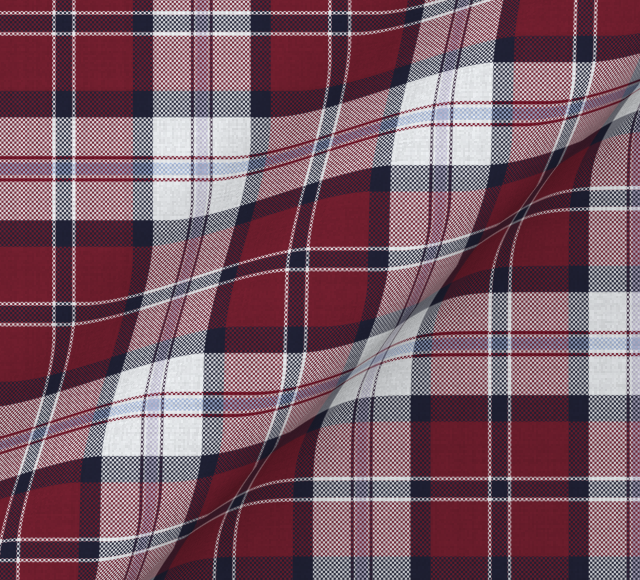
Write a Shadertoy shader that draws this texture.

```glsl
const vec3 WHITE = vec3(0.87, 0.88, 0.89);
const vec3 RED = vec3(0.43, 0.115, 0.175);
const vec3 NAVY = vec3(0.12, 0.125, 0.20);
const vec3 SKY = vec3(0.60, 0.67, 0.80);
const vec3 LAVENDER = vec3(0.71, 0.69, 0.78);
const vec3 WINE = vec3(0.42, 0.04, 0.12);
const vec3 PLUM = vec3(0.22, 0.15, 0.24);

const float THREADS = 128.0;  // threads per repeat
const float CREASE = 1.246;   // position of the sharp fold along x + y

float hash(vec2 p) {
    p = fract(p * vec2(0.1031, 0.1173));
    p += dot(p, p.yx + 33.33);
    return fract((p.x + p.y) * p.x * 17.0);
}

// Antialiased coverage of a band of given half width
float band(float d, float center, float halfWidth, float blur) {
    return 1.0 - smoothstep(-blur, blur, abs(d - center) - halfWidth);
}

// Yarn colour along one direction, mirrored inside each repeat
vec3 sett(float x, float blur, vec3 coreColor, vec3 pinColor, float pinOffset, float navyEdge) {
    float d = abs(fract(x + 0.5) - 0.5);
    vec3 yarn = mix(RED, NAVY, band(d, 0.0, navyEdge, blur));
    yarn = mix(yarn, WHITE, band(d, 0.0, 0.177, blur));
    yarn = mix(yarn, coreColor, band(d, 0.0, 0.021, blur));
    yarn = mix(yarn, pinColor, band(d, pinOffset, 0.0055, blur));
    yarn = mix(yarn, NAVY, band(d, 0.5, 0.029, blur));
    return mix(yarn, WHITE, band(d, 0.464, 0.0062, blur));
}

// Cloth coordinates after a soft wave and a sharp diagonal fold
vec2 drape(vec2 p) {
    float across = p.x + p.y;
    float along = p.x - p.y;
    float wave = smoothstep(0.67, 0.97, across);
    float rise = clamp((across - 1.117) / (CREASE - 1.117), 0.0, 1.0);
    float drop = 1.0 - exp(-max(across - CREASE, 0.0) / 0.026);
    float fold = 0.4 * rise * rise + 0.6 * drop;
    float slide = 0.0745 - 0.023 * along;
    return p + wave * vec2(slide, 0.095) + fold * vec2(0.2 - slide, 0.105);
}

// Light over the wave and shadow around the crease
float foldLight(float across) {
    float hollow = smoothstep(0.56, 0.74, across) * (1.0 - smoothstep(0.74, 0.94, across));
    float gap = across - CREASE;
    float beforeCrease = 0.27 * exp(min(gap, 0.0) / 0.05);
    float afterCrease = 0.07 + 0.24 * exp(-max(gap, 0.0) / 0.07);
    float shadow = mix(beforeCrease, afterCrease, smoothstep(-0.004, 0.004, gap));
    return 1.02 - 0.09 * hollow - shadow;
}

// Share of the weft visible at a point of the plain weave
float weave(vec2 cloth, vec2 footprint) {
    vec2 wave = sin(cloth * THREADS * 3.14159);
    float size = max(footprint.x, footprint.y) * THREADS;
    float visible = 1.0 - smoothstep(0.75, 1.35, size);
    return 0.5 + 0.42 * visible * clamp(1.6 * wave.x * wave.y, -1.0, 1.0);
}

void mainImage(out vec4 fragColor, in vec2 fragCoord) {
    vec2 p = fragCoord / iResolution.y;
    p.y = 1.0 - p.y;

    // Cloth position counted in repeats
    vec2 cloth = (drape(p) - vec2(0.348, 0.291)) / vec2(0.4756, 0.5014);
    vec2 footprint = fwidth(cloth);
    vec2 blur = 0.6 * footprint + 0.0008;

    // Two thread systems crossing each other
    vec3 warp = sett(cloth.x, blur.x, LAVENDER, PLUM, 0.034, 0.25);
    vec3 weft = sett(cloth.y, blur.y, SKY, WINE, 0.038, 0.268);
    vec3 color = mix(warp, weft, weave(cloth, footprint));

    // Uneven yarn
    vec2 thread = floor(cloth * THREADS) + 500.0;
    float yarnTone = 0.5 * hash(thread) + 0.25 * hash(thread.xx) + 0.25 * hash(thread.yy);
    color *= 0.94 + 0.12 * yarnTone;

    color *= foldLight(p.x + p.y);
    fragColor = vec4(clamp(color, 0.0, 1.0), 1.0);
}
```
